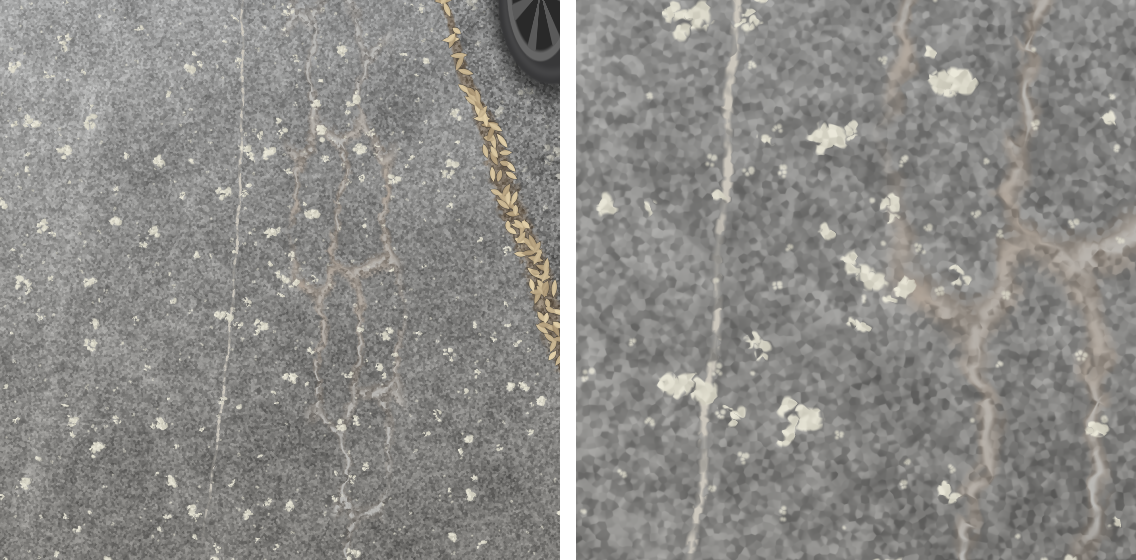
Left: the whole. Right: its middle third, enlarged.
Write a WebGL 2 fragment shader that draws this texture.

```glsl
#version 300 es
precision highp float;

uniform vec2 u_resolution;
out vec4 fragColor;

const vec3 LICHEN = vec3(0.87, 0.86, 0.80);
const vec3 TAN = vec3(0.75, 0.66, 0.52);
const vec3 RUBBER = vec3(0.22, 0.22, 0.225);

vec2 hash2(vec2 p) {
  vec3 q = fract(p.xyx * vec3(0.1031, 0.1030, 0.0973));
  q += dot(q, q.yzx + 33.33);
  return fract((q.xx + q.yz) * q.zy);
}

// Cellular noise with softly blended cell values, 0 to 1
float softCells(vec2 p) {
  vec2 cell = floor(p);
  float sum = 0.0, total = 0.0;
  for (int j = -1; j <= 1; j++)
    for (int i = -1; i <= 1; i++) {
      vec2 id = cell + vec2(i, j);
      vec2 d = id + hash2(id) - p;
      float weight = exp(-7.0 * dot(d, d));
      sum += weight * hash2(id + 71.0).x;
      total += weight;
    }
  return sum / max(total, 1e-5);
}

// Gap between nearest and second nearest centre of staggered cells
float cellBorder(vec2 p) {
  vec2 cell = floor(p);
  float first = 9.0, second = 9.0;
  for (int j = -1; j <= 1; j++)
    for (int i = -2; i <= 1; i++) {
      vec2 id = cell + vec2(i, j);
      vec2 centre = id + 0.2 + 0.6 * hash2(id + 17.0);
      centre.x += 0.5 * mod(id.y, 2.0);
      float d = length(centre - p);
      second = min(second, max(first, d));
      first = min(first, d);
    }
  return second - first;
}

vec2 sineWarp(vec2 p) {
  return sin(p.yx * vec2(23.0, 19.0) + vec2(1.0, 4.0)) * 0.009
       + sin(p.yx * vec2(61.0, 53.0) + p * 31.0) * 0.004
       + sin(p.yx * vec2(170.0, 143.0) + p * 90.0) * 0.002;
}

// Scattered clumps made of a few round lobes
float clumps(vec2 p, float scale, float share, float radius, float blur) {
  vec2 cell = floor(p * scale);
  float d = 1.0;
  for (int j = -1; j <= 1; j++)
    for (int i = -1; i <= 1; i++) {
      vec2 id = cell + vec2(i, j), pick = hash2(id + scale);
      if (pick.x > share) continue;
      vec2 centre = (id + hash2(id + 5.0 + scale)) / scale;
      for (int k = 0; k < 5; k++) {
        vec2 r = hash2(id * 5.0 + float(k) * 13.7 + scale);
        vec2 offset = (r - 0.5) * radius * 4.0 * pick.y;
        d = min(d, length(p - centre - offset) - radius * mix(0.45, 1.0, r.x * r.y + 0.4 * pick.y));
      }
    }
  return 1.0 - smoothstep(-blur, blur, d);
}

float stripCentre(float y) {
  return 0.787 + 0.35 * (1.0 - y) + 0.005 * sin(y * 27.0);
}

float stripWidth(float y) {
  return mix(0.007, 0.023, smoothstep(0.03, 0.35, 1.0 - y));
}

// Overlapping pointed leaves along the strip: colour and cover
vec4 leaves(vec2 p, float scale, float blur) {
  vec4 result = vec4(0.0);
  vec2 cell = floor(p * scale);
  for (int j = -2; j <= 2; j++)
    for (int i = -2; i <= 2; i++) {
      vec2 id = cell + vec2(i, j), r = hash2(id + 37.0), s = hash2(id + 91.0);
      vec2 centre = (id + r) / scale;
      float spread = abs(centre.x - stripCentre(centre.y)) / stripWidth(centre.y);
      if (spread > 0.5 + 0.6 * s.x || s.y > 0.92) continue;
      float angle = -1.1 + (r.x - 0.5) * 2.4;
      vec2 axis = vec2(cos(angle), sin(angle)), d = p - centre;
      float along = dot(d, axis) / mix(0.009, 0.017, r.y);
      float across = abs(dot(d, vec2(-axis.y, axis.x)));
      float edge = across - 0.0052 * (1.0 - along * along);
      float cover = 1.0 - smoothstep(-blur, blur, edge);
      vec3 tint = mix(TAN * 0.9, vec3(0.90, 0.83, 0.68), s.x) - across * 14.0;
      result = mix(result, vec4(tint, 1.0), cover);
    }
  return result;
}

vec3 wheel(vec2 p, vec3 ground, float blur) {
  float tyre = length((p - vec2(0.985, 1.0)) / vec2(0.095, 0.15));
  vec2 q = (p - vec2(0.965, 1.015)) / vec2(0.06, 0.125);
  float rim = length(q), soft = blur * 12.0;
  float spokes = smoothstep(0.35, 0.65, cos(atan(q.y, q.x) * 7.0 + 0.6));
  float ring = smoothstep(0.12, 0.04, abs(rim - 0.93));
  vec3 color = ground * mix(0.5, 1.0, smoothstep(0.95, 1.35, tyre));
  vec3 side = RUBBER + 0.05 * smoothstep(0.1, 0.0, abs(tyre - 0.87));
  vec3 metal = mix(vec3(0.16), vec3(0.40), max(spokes * 0.8, ring));
  side = mix(side, metal, 1.0 - smoothstep(1.0 - soft, 1.0 + soft, rim));
  return mix(color, side, 1.0 - smoothstep(1.0 - soft, 1.0 + soft, tyre));
}

void main() {
  vec2 p = gl_FragCoord.xy / u_resolution;
  float blur = 0.0007 + 0.5 / u_resolution.y;
  float fine = softCells(p * 270.0), coarse = softCells(p * 110.0 + 40.0);
  float patchy = softCells(p * 20.0 + 9.0), broad = softCells(p * 7.0 + 3.0);
  float verge = smoothstep(-0.005, 0.02, p.x - stripCentre(p.y));

  // Asphalt with light falloff, faint wheel tracks and grain
  float tone = 0.475 + 0.095 * p.y + 0.08 * smoothstep(0.55, 0.0, p.x) * p.y;
  tone += 0.035 * smoothstep(0.035, 0.0, abs(p.x - 0.03 - 0.17 * p.y));
  tone += (fine - 0.5) * mix(0.19, 0.26, verge) + (coarse - 0.5) * 0.10;
  tone += (patchy - 0.5) * 0.05 + (broad - 0.5) * 0.06;
  vec3 color = (tone - 0.07 * verge) * mix(vec3(1.01, 1.0, 0.975), vec3(0.995, 1.0, 1.0), p.y);

  // Branching cracks in a tall band, with a dusty halo in the middle
  vec2 w = p + sineWarp(p) + (vec2(coarse, fine) - 0.5) * 0.008;
  float halfBand = mix(0.04, 0.105, smoothstep(0.0, 0.35, p.y));
  float band = 1.0 - smoothstep(0.75, 1.05, abs(p.x - 0.645 + 0.05 * p.y) / halfBand);
  float border = cellBorder(w * vec2(12.0, 4.6) + vec2(0.3, 0.6));
  float crack = (1.0 - smoothstep(0.01, 0.09, border)) * band * smoothstep(0.15, 0.6, coarse);
  float halo = (1.0 - smoothstep(0.04, 0.2, border)) * band;
  float dusty = smoothstep(0.2, 0.45, p.y) * smoothstep(0.95, 0.65, p.y);
  color = mix(color, vec3(0.61, 0.56, 0.51) + (fine - 0.5) * 0.15, halo * mix(0.25, 0.6, dusty));
  color = mix(color, mix(vec3(0.76, 0.76, 0.75), vec3(0.69, 0.64, 0.59), dusty * patchy), crack * 0.85);

  // Long thin broken seam
  float seamX = 0.355 + 0.175 * p.y - 0.098 * p.y * p.y + 0.0015 * sin(p.y * 70.0);
  float seam = 1.0 - smoothstep(0.0006, 0.0034, abs(p.x - seamX) + (fine - 0.5) * 0.003);
  seam *= mix(0.3, 1.0, smoothstep(0.25, 0.6, coarse)) * smoothstep(0.02, 0.12, p.y);
  color = mix(color, vec3(0.80, 0.78, 0.74), seam);

  // Lichen in three sizes with ragged edges
  vec2 ragged = p + (vec2(fine, coarse) - 0.5) * 0.006;
  float spots = clumps(ragged, 13.0, 0.36, 0.0068, blur * 1.3);
  spots = max(spots, clumps(ragged, 27.0, 0.22, 0.0034, blur));
  spots = max(spots, 0.8 * clumps(p, 55.0, 0.13, 0.0017, blur));
  color = mix(color, LICHEN + (fine - 0.5) * 0.14, spots * mix(0.95, 0.5, verge));

  // Leaf strip over dark debris
  float reach = abs(p.x - stripCentre(p.y)) / stripWidth(p.y);
  float debris = 1.0 - smoothstep(0.6, 1.3, reach + (coarse - 0.5) * 0.6);
  color = mix(color, vec3(0.46, 0.40, 0.33) + (fine - 0.5) * 0.25, debris * 0.75);
  vec4 leaf = leaves(p, 72.0, blur);
  color = mix(color, leaf.rgb, leaf.a);

  fragColor = vec4(wheel(p, color, blur), 1.0);
}
```
